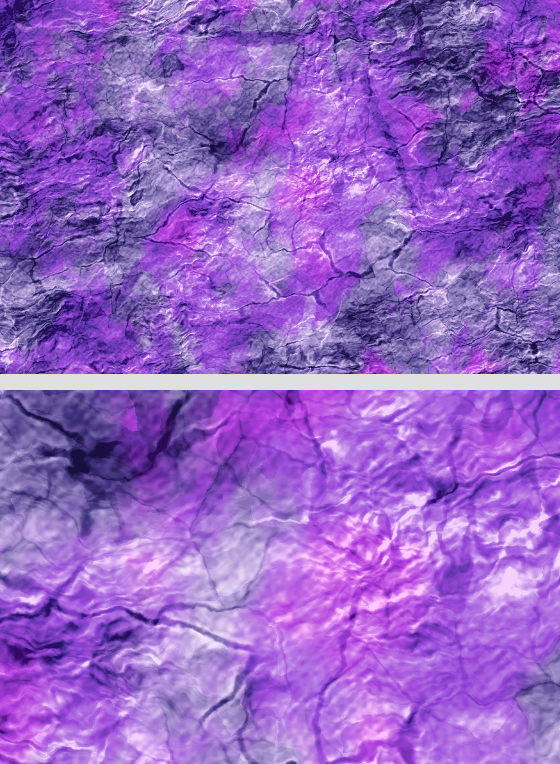
Top, the full canvas; bottom, a detail of the centre.
Reproduce this texture procedurally as a WebGL 1 fragment shader.

```glsl
precision highp float;
uniform vec2 u_resolution;

float hash(vec2 p) {
  vec3 q = fract(vec3(p.xyx) * 0.1031);
  q += dot(q, q.yzx + 33.33);
  return fract((q.x + q.y) * q.z);
}

vec2 hash2(vec2 p) {
  return vec2(hash(p), hash(p + 71.7));
}

vec2 turn(vec2 p, float angle) {
  float c = cos(angle), s = sin(angle);
  return vec2(c * p.x + s * p.y, c * p.y - s * p.x);
}

float noise(vec2 p) {
  vec2 i = floor(p), f = fract(p);
  f = f * f * (3.0 - 2.0 * f);
  return mix(mix(hash(i), hash(i + vec2(1.0, 0.0)), f.x),
             mix(hash(i + vec2(0.0, 1.0)), hash(i + 1.0), f.x), f.y);
}

float fbm(vec2 p) {
  float sum = 0.0, amp = 0.5;
  for (int i = 0; i < 5; i++) {
    sum += amp * noise(p);
    p = turn(p, 0.5) * 2.03 + 17.3;
    amp *= 0.5;
  }
  return sum / 0.97;
}

// Sharp-crested layers, stretched along x
float ridges(vec2 p) {
  float sum = 0.0, amp = 0.5;
  for (int i = 0; i < 5; i++) {
    sum += amp * (1.0 - abs(2.0 * noise(p) - 1.0));
    p = turn(p, 0.2) * 2.05 + 9.1;
    amp *= 0.6;
  }
  return sum;
}

// Broken slabs: x = gap to the nearest edge, y = slab tone with a slope
vec2 slabs(vec2 p) {
  vec2 cell = floor(p);
  float near = 9.0, next = 9.0, tone = 0.0;
  for (int y = -1; y <= 1; y++) {
    for (int x = -1; x <= 1; x++) {
      vec2 id = cell + vec2(float(x), float(y));
      vec2 d = p - id - hash2(id);
      float dist = length(d);
      next = min(next, max(near, dist));
      if (dist < near) {
        near = dist;
        tone = hash(id + 5.3) - 0.5 + dot(d, hash2(id + 31.0) - 0.5);
      }
    }
  }
  return vec2(next - near, tone);
}

// Thin broken line along a contour of the noise
float thread(vec2 p, float width) {
  float gap = smoothstep(0.42, 0.62, noise(p * 2.3 + 50.0));
  return gap * (1.0 - smoothstep(0.2 * width, width, abs(fbm(p) - 0.5)));
}

float glow(vec2 p, vec2 centre, vec2 size) {
  vec2 d = (p - centre) / size;
  return exp(-dot(d, d));
}

float streak(vec2 p, vec2 a, vec2 b, float width) {
  vec2 ab = b - a;
  float h = clamp(dot(p - a, ab) / dot(ab, ab), 0.0, 1.0);
  return 1.0 - smoothstep(width * 0.65, width, length(p - a - ab * h));
}

vec3 ramp(float t, vec3 deep, vec3 dark, vec3 mid, vec3 light, vec3 pale) {
  t = clamp(t, 0.0, 1.0) * 4.0;
  vec3 c = mix(deep, dark, min(t, 1.0));
  c = mix(c, mid, clamp(t - 1.0, 0.0, 1.0));
  c = mix(c, light, clamp(t - 2.0, 0.0, 1.0));
  return mix(c, pale, clamp(t - 3.0, 0.0, 1.0));
}

void main() {
  vec2 p = gl_FragCoord.xy / u_resolution.y;
  vec2 bend = vec2(fbm(p * 5.0), fbm(p * 5.0 + 40.0)) - 0.5;
  vec2 rough = vec2(fbm(p * 45.0), fbm(p * 45.0 + 60.0)) - 0.5;
  vec2 w = p + 0.1 * bend + 0.018 * rough;
  vec2 strata = turn(w, 0.14);

  // Carved relief lit from the upper left, rougher in places
  vec2 grain = vec2(7.0, 14.0);
  float relief = ridges(strata * grain) - ridges((strata + vec2(-0.0025, 0.004)) * grain);
  relief *= 0.6 + 1.6 * smoothstep(0.35, 0.65, fbm(p * 7.0 + 33.0));

  // Slabs at three sizes; cracks fade in and out along their length
  vec2 big = slabs(strata * vec2(4.5, 9.0));
  vec2 small = slabs(turn(w, -0.5) * vec2(15.0, 23.0) + 20.0);
  vec2 chip = slabs(turn(w, 0.25) * vec2(28.0, 52.0) + 80.0);
  float open = smoothstep(0.47, 0.6, fbm(p * 9.0 + 12.0));
  float crack = open * (1.0 - smoothstep(0.01, 0.05, big.x));
  float rim = open * smoothstep(0.03, 0.06, big.x) * (1.0 - smoothstep(0.06, 0.13, big.x));
  float hairline = (1.0 - open) * (1.0 - smoothstep(0.02, 0.1, small.x));
  float vein = thread(strata * vec2(3.0, 9.0) + 3.0, 0.022)
             + thread(turn(w, 1.0) * vec2(3.0, 8.0) + 14.0, 0.018);
  float fissure = thread(strata * vec2(2.5, 8.0) + 27.0, 0.02)
                + thread(turn(w, 1.4) * vec2(2.5, 7.0) + 61.0, 0.018);

  // Violet light over the wall, gloom near the corners
  float centre = glow(p, vec2(0.82, 0.52), vec2(0.5, 0.3));
  float gloom = glow(p, vec2(0.0, 0.93), vec2(0.14, 0.25))
              + 0.8 * glow(p, vec2(1.44, 0.72), vec2(0.3, 0.35))
              + 0.6 * glow(p, vec2(0.15, 0.12), vec2(0.25, 0.22));
  float cloud = fbm(turn(p + 0.1 * bend, -0.5) * vec2(8.0, 5.0) + 7.0);
  cloud += 0.14 * rough.x + 0.07 * small.y;
  float violet = smoothstep(0.4, 0.63, cloud + 0.13 * centre + 0.08 * gloom);
  float flare = glow(w, vec2(0.93, 0.52), vec2(0.13, 0.05))
              + glow(w, vec2(0.56, 0.53), vec2(0.13, 0.03));

  // Ledge shadows and fallen branches
  float shadow = streak(w, vec2(0.6, 0.9), vec2(1.05, 0.92), 0.022)
               + streak(w, vec2(0.33, 0.2), vec2(0.58, 0.48), 0.026)
               + streak(w, vec2(0.98, 0.8), vec2(1.12, 0.44), 0.015);
  float branch = streak(w, vec2(0.4, 0.26), vec2(0.54, 0.0), 0.016)
               + streak(w, vec2(0.83, 0.23), vec2(0.81, 0.06), 0.02);

  float weave = noise(turn(p, 0.8) * vec2(60.0, 230.0)) - 0.5;
  float speck = noise(p * 210.0) - 0.5;
  float tone = 0.47 + 0.8 * (fbm(strata * vec2(5.0, 9.0)) - 0.5);
  tone += 0.12 * big.y + 0.14 * small.y + 0.12 * chip.y + 1.1 * relief;
  tone += 0.1 * centre + 0.15 * flare - 0.28 * gloom;
  tone += 0.14 * rim + 0.12 * branch + 0.24 * vein;
  tone -= 0.3 * crack + 0.13 * hairline + 0.17 * shadow + 0.26 * fissure;
  tone += 0.15 * weave + 0.17 * speck;

  vec3 slate = ramp(tone, vec3(0.09, 0.06, 0.25), vec3(0.27, 0.21, 0.51),
                    vec3(0.51, 0.45, 0.70), vec3(0.75, 0.66, 0.88), vec3(0.95, 0.89, 0.98));
  vec3 lit = ramp(tone, vec3(0.15, 0.05, 0.40), vec3(0.39, 0.22, 0.69),
                  vec3(0.60, 0.28, 0.85), vec3(0.71, 0.48, 0.89), vec3(0.95, 0.82, 0.99));
  vec3 color = mix(slate, lit, clamp(violet + 0.5 * shadow - 0.4 * branch, 0.0, 1.0));

  // Magenta blooms
  float bloom = violet * smoothstep(0.5, 0.7, fbm(p * 6.0 + 25.0));
  color += bloom * vec3(0.1, -0.04, 0.02);
  gl_FragColor = vec4(color, 1.0);
}
```
